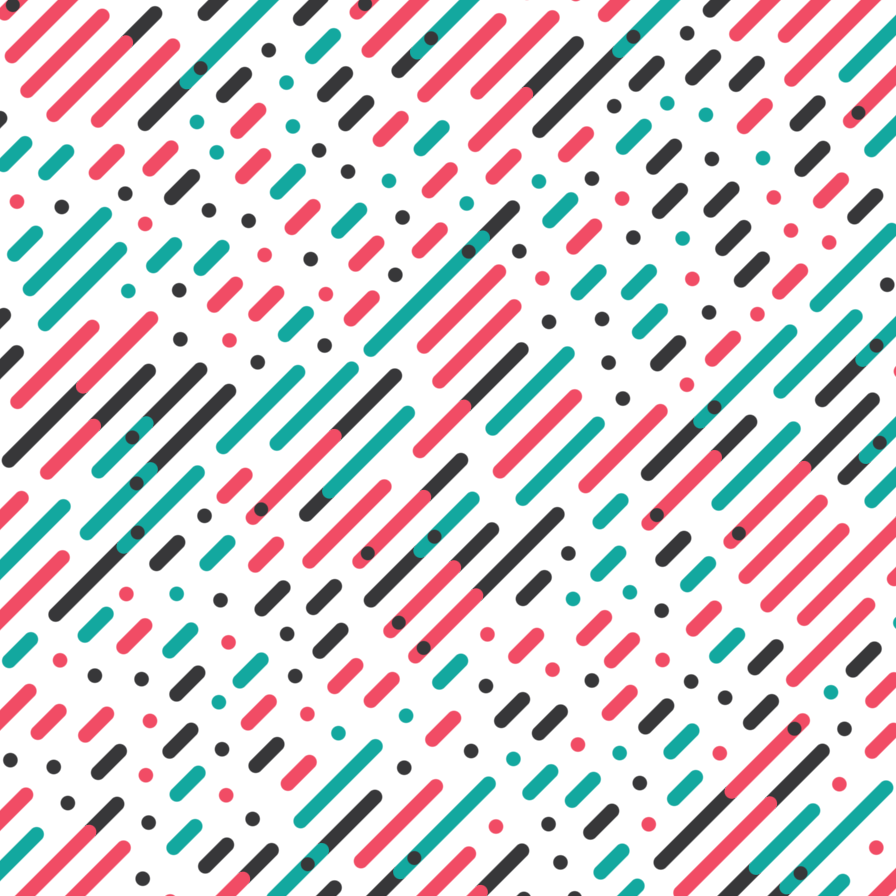
A three.js fragment shader for this pattern:

```glsl
varying vec2 vUv;

const vec3 PAPER = vec3(1.0);
const vec3 TEAL = vec3(0.075, 0.66, 0.625);
const vec3 PINK = vec3(0.945, 0.30, 0.395);
const vec3 DARK = vec3(0.215, 0.215, 0.222);

const float LANE_STEP = 0.0396;     // distance between parallel lanes
const float PERIOD = 0.764;         // length of one run of marks along a lane
const float RADIUS = 0.0081;        // half thickness of every mark
const float EDGE = 0.0011;          // half width of the smoothed edge
const float PLAIN_LENGTH = 0.118;
const float PILL_LENGTH = 0.034;
const float SHORT_DUO = 0.160;
const float LONG_DUO = 0.224;
const float CLUSTER_LANES = 8.0;    // lanes whose long bars lie side by side
const float CLUSTER_SHIFT = 0.6;    // offset between clusters, in periods
const float PHASE_JITTER = 0.085;
const float GAP_JITTER = 0.25;
const int MARKS = 8;

float hash(vec3 p) {
  p = fract(p * vec3(0.1031, 0.1030, 0.0973));
  p += dot(p, p.yzx + 33.33);
  return fract((p.x + p.y) * p.z);
}

float cover(float d) {
  return 1.0 - smoothstep(-EDGE, EDGE, d);
}

// Distance to a round-capped line running from 0 to len
float capsule(float along, float across, float len) {
  return length(vec2(along - clamp(along, 0.0, len), across)) - RADIUS;
}

vec3 pickInk(float pick, float darkShare) {
  if (pick < darkShare) return DARK;
  return pick < 0.5 + 0.5 * darkShare ? TEAL : PINK;
}

// Two-coloured bar: a round-ended coloured part over a dark one, often with a dot
vec3 duoInk(float along, float across, float len, vec3 key) {
  vec3 hue = hash(key + 3.0) < 0.5 ? TEAL : PINK;
  bool flipped = hash(key + 5.0) < (hue == TEAL ? 0.6 : 0.15);
  float t = flipped ? len - along : along;
  float split = len * mix(0.42, 0.82, hash(key + 7.0));
  float cap = sqrt(max(RADIUS * RADIUS - across * across, 0.0));
  vec3 ink = mix(DARK, hue, cover(t - split - cap));
  float dotAt = hue == TEAL ? split - 0.022 : 0.013;
  float dotMask = cover(length(vec2(t - dotAt, across)) - RADIUS * 0.96);
  return mix(ink, DARK, dotMask * step(hash(key + 9.0), 0.75));
}

void main() {
  // Diagonal frame: x along the lanes, y across them
  vec2 p = vec2(vUv.x + vUv.y, vUv.x - vUv.y) * 0.70711;
  float lane = floor(p.y / LANE_STEP) + 60.0;
  float across = (fract(p.y / LANE_STEP) - 0.5) * LANE_STEP;

  // Shift the run so that long bars gather into clusters
  float phase = floor(lane / CLUSTER_LANES) * CLUSTER_SHIFT * PERIOD;
  phase += (hash(vec3(lane, 2.0, 8.0)) - 0.5) * PHASE_JITTER;
  float u = p.x + phase + 0.1;
  float run = floor(u / PERIOD);
  float along = u - run * PERIOD;

  // Each run holds one plain bar, one duo bar, then dots and pills in turn
  vec3 runKey = vec3(lane, run + 20.0, 40.0);
  float duoLength = hash(runKey) < 0.5 ? SHORT_DUO : LONG_DUO;
  int duoIndex = hash(runKey + 11.0) < 0.5 ? 0 : 1;
  float gap = (PERIOD - PLAIN_LENGTH - duoLength - 3.0 * PILL_LENGTH) / float(MARKS);

  vec3 color = PAPER;
  float cursor = 0.5 * gap;
  for (int i = 0; i < MARKS; i++) {
    float n = float(i);
    vec3 key = vec3(lane, run + 20.0, n * 17.0 + 70.0);
    bool isBar = i < 2;
    bool isDuo = i == duoIndex;
    bool isDot = !isBar && mod(n, 2.0) < 0.5;
    float len = isDuo ? duoLength : (isBar ? PLAIN_LENGTH : (isDot ? 0.0 : PILL_LENGTH));
    float jitter = (hash(key + 1.0) - 0.5) * GAP_JITTER * gap;
    float local = along - cursor - jitter;

    vec3 ink = pickInk(hash(key), isBar ? 0.0 : (isDot ? 0.46 : 0.34));
    if (isDuo) ink = duoInk(local, across, len, key);
    color = mix(color, ink, cover(capsule(local, across, len)));
    cursor += len + gap;
  }

  gl_FragColor = vec4(color, 1.0);
}
```
